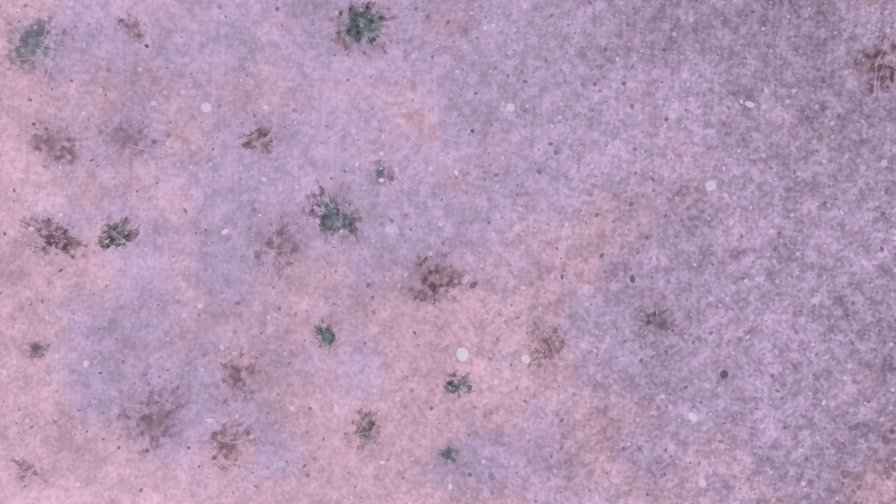
This texture is drawn by a Shadertoy shader. Its source:

```glsl
// Dusty pink and lavender bare ground seen from above: layered value noise
// gives the soil, jittered grids scatter pebbles and specks, and noisy discs
// with bent strands make the sparse weeds and dry straw.

const vec3 PINK_SOIL = vec3(0.750, 0.610, 0.692);
const vec3 LAVENDER_SOIL = vec3(0.695, 0.600, 0.725);
const vec3 DRY_WEED = vec3(0.490, 0.385, 0.440);
const vec3 GREEN_WEED = vec3(0.290, 0.335, 0.350);
const vec3 STRAW = vec3(0.800, 0.675, 0.710);
const vec3 PEBBLE = vec3(0.860, 0.810, 0.890);
const vec3 DARK_SPECK = vec3(0.380, 0.310, 0.420);
const float WEED_CELL = 0.2;

float hash(vec2 p) {
    return fract(sin(dot(p, vec2(127.1, 311.7))) * 43758.5453);
}

vec2 hash2(vec2 p) {
    return vec2(hash(p), hash(p + 37.3));
}

float noise(vec2 p) {
    vec2 i = floor(p), f = fract(p);
    f = f * f * (3.0 - 2.0 * f);
    float low = mix(hash(i), hash(i + vec2(1, 0)), f.x);
    float high = mix(hash(i + vec2(0, 1)), hash(i + vec2(1, 1)), f.x);
    return mix(low, high, f.y);
}

float fbm(vec2 p) {
    float sum = 0.0, amp = 0.533;
    for (int i = 0; i < 4; i++) {
        sum += amp * noise(p);
        p = mat2(1.6, 1.2, -1.2, 1.6) * p + 11.7;
        amp *= 0.5;
    }
    return sum;
}

vec2 rotate(vec2 p, float a) {
    float c = cos(a), s = sin(a);
    return vec2(c * p.x + s * p.y, c * p.y - s * p.x);
}

// Soil hue patches, broad shading and grain that coarsens to the right
vec3 soil(vec2 p) {
    float side = smoothstep(0.6, 1.8, p.x);
    float corner = smoothstep(1.1, 2.5, p.x + p.y * 0.9);
    float patches = fbm(p * 3.2 + 4.0) + 0.7 * (fbm(p * 11.0) - 0.5) + 0.16 * corner;
    vec3 col = mix(PINK_SOIL, LAVENDER_SOIL, smoothstep(0.28, 0.68, patches));
    float shade = 1.05 - 0.06 * side - 0.09 * corner;
    shade += 0.20 * (fbm(p * 4.0 + 21.0) - 0.5) + 0.16 * (fbm(p * 13.0 + 7.0) - 0.5);
    vec2 g = rotate(p, 0.6);
    float grain = 0.19 * (noise(g * 165.0) - 0.5) + 0.25 * (fbm(g * 48.0) - 0.5);
    return col * (shade + grain * mix(0.75, 1.3, side));
}

// Coverage of chipped stones, at most one in each grid cell
float stones(vec2 p, float cell, float density, float size, float seed, float blur) {
    vec2 id = floor(p / cell) + seed;
    vec2 centre = (0.25 + 0.5 * hash2(id)) * cell;
    vec2 q = rotate(mod(p, cell) - centre, 6.283 * hash(id + 5.1));
    q.y *= 1.0 + 0.8 * hash(id + 8.4);
    float radius = size * mix(0.35, 1.0, pow(hash(id + 2.7), 3.0));
    float corners = max(abs(q.x) + 0.4 * q.y, abs(q.y));
    float d = mix(length(q), corners, 0.5 * hash(id + 4.4)) - radius;
    float strength = step(hash(id + 9.6), density) * mix(0.3, 1.0, hash(id + 6.2));
    return strength * (1.0 - smoothstep(-blur, blur, d));
}

// Thin bent strand centred on the origin
float strand(vec2 q, float halfLength, float bend, float width, float blur) {
    q.y -= bend * q.x * q.x;
    float d = length(vec2(max(abs(q.x) - halfLength, 0.0), q.y));
    return 1.0 - smoothstep(width - blur, width + blur, d);
}

// Ragged tuft: broken twiggy heart that thins into scattered crumbs
float tuft(vec2 q, float radius, vec2 seed) {
    float d = length(q) / radius;
    float twigs = noise(q / max(length(q), 0.0001) * 11.0 + seed * 7.0);
    float lumps = fbm(q * 32.0 + seed * 13.0) - 0.5;
    float crumbs = fbm(rotate(q, 0.5) * 95.0 + seed * 5.0) - 0.5;
    float body = 0.95 - d + 0.35 * (twigs - 0.5) + 1.1 * lumps + 1.3 * crumbs;
    return smoothstep(0.02, 0.75, body) * (1.0 - smoothstep(0.9, 1.4, d));
}

// Weeds crowd the left side; some carry straw
vec3 addWeeds(vec3 col, vec2 p, float blur) {
    for (int j = -1; j <= 1; j++)
    for (int i = -1; i <= 1; i++) {
        vec2 id = floor(p / WEED_CELL) + vec2(i, j);
        vec2 q = p - (id + 0.15 + 0.7 * hash2(id + 3.0)) * WEED_CELL;
        float density = mix(0.88, 0.32, smoothstep(0.5, 1.15, id.x * WEED_CELL));
        float present = step(hash(id + 14.0), density);
        float radius = mix(0.034, 0.090, pow(hash(id + 19.0), 1.5));
        vec2 oval = rotate(q, 3.14 * hash(id + 11.0));
        oval.y *= mix(1.0, 1.6, hash(id + 16.0));
        float green = smoothstep(0.35, 0.75, hash(id + 23.0));
        green *= 1.0 - smoothstep(0.3, 0.95, length(oval) / radius);
        vec3 leaf = mix(DRY_WEED, GREEN_WEED, green);
        leaf *= 0.62 + 0.80 * noise(rotate(p, 0.9) * 120.0);
        float opacity = mix(0.45, 0.95, hash(id + 29.0));
        float haze = 0.16 * (1.0 - smoothstep(0.2, 1.4, length(oval) / radius));
        float cover = max(haze, opacity * tuft(oval, radius, id));
        col = mix(col, leaf, present * cover);

        float hasStraw = present * step(0.62, hash(id + 31.0));
        for (int k = 0; k < 4; k++) {
            vec2 key = id + 41.0 + float(k) * 3.7;
            vec2 s = rotate(q - (hash2(key) - 0.5) * 0.08, 3.14 * hash(key + 1.3));
            float bend = 12.0 * (hash(key + 2.1) - 0.5);
            float len = mix(0.012, 0.040, hash(key + 4.9));
            col = mix(col, STRAW, 0.5 * hasStraw * strand(s, len, bend, 0.0015, blur));
        }
    }
    return col;
}

void mainImage(out vec4 fragColor, in vec2 fragCoord) {
    vec2 p = fragCoord / iResolution.y;
    float blur = max(0.0018, 0.7 / iResolution.y);
    float gravel = mix(0.25, 0.55, smoothstep(0.4, 1.6, p.x));

    vec3 col = soil(p);
    col = mix(col, DARK_SPECK, 0.60 * stones(rotate(p, 0.4), 0.025, gravel, 0.0055, 3.0, blur));
    col = addWeeds(col, p, blur);
    col = mix(col, PEBBLE, 0.70 * stones(rotate(p, 0.8), 0.023, gravel, 0.0048, 17.0, blur));
    col = mix(col, PEBBLE, 0.90 * stones(p, 0.120, 0.35, 0.0140, 53.0, blur));
    col = mix(col, DARK_SPECK, 0.80 * stones(p, 0.170, 0.25, 0.0120, 71.0, blur));
    fragColor = vec4(clamp(col, 0.0, 1.0), 1.0);
}
```
